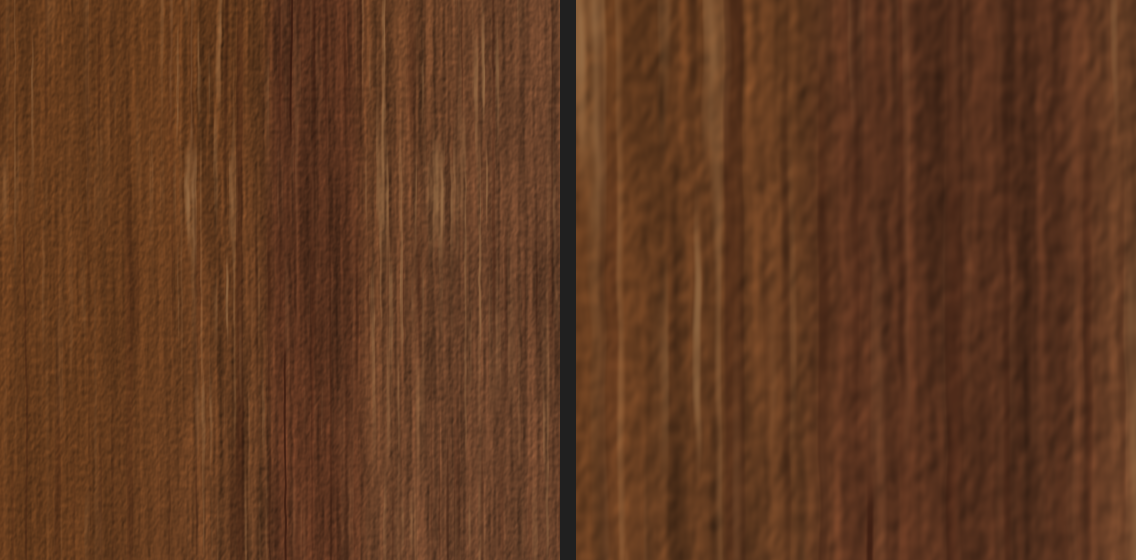
Left: the whole. Right: its middle third, enlarged.
Give the GLSL for this texture, as a three.js fragment shader.

```glsl
varying vec2 vUv;

const vec3 WARM_BROWN = vec3(0.395, 0.232, 0.112);
const vec3 ROSY_BROWN = vec3(0.405, 0.255, 0.165);
const vec3 HEART_BROWN = vec3(0.345, 0.192, 0.118);
const vec3 PALE_FIBRE = vec3(0.600, 0.440, 0.285);
const vec3 DARK_PORE = vec3(0.210, 0.095, 0.055);

const float BAND_CONTRAST = 0.11;
const float STREAK_CONTRAST = 0.26;
const float FIBRE_CONTRAST = 0.30;
const float RELIEF_CONTRAST = 0.25;
const float PALE_AMOUNT = 0.62;
const float PORE_AMOUNT = 0.42;
const float CRACK_WIDTH = 0.0018;

float hash(vec2 p) {
  return fract(sin(dot(p, vec2(127.1, 311.7))) * 43758.5453);
}

float noise(vec2 p) {
  vec2 cell = floor(p);
  vec2 f = fract(p);
  f = f * f * (3.0 - 2.0 * f);
  float low = mix(hash(cell), hash(cell + vec2(1.0, 0.0)), f.x);
  float high = mix(hash(cell + vec2(0.0, 1.0)), hash(cell + vec2(1.0, 1.0)), f.x);
  return mix(low, high, f.y);
}

// Noise stretched along the grain, centred on zero
float grain(vec2 p, float across, float along, float seed) {
  return noise(p * vec2(across, along) + seed * vec2(17.3, 9.1)) - 0.5;
}

// Fine bumps lit from the upper left
float relief(vec2 p) {
  vec2 q = p * vec2(170.0, 105.0);
  vec2 light = vec2(-0.45, 0.45);
  float coarse = noise(q) - noise(q + light);
  float fine = noise(q * 1.6 + 31.0) - noise(q * 1.6 + 31.0 + light);
  return 0.8 * coarse + 0.6 * fine;
}

// Thin vertical split between two heights
float crack(vec2 p, float x, float bottom, float top) {
  float reach = smoothstep(bottom, bottom + 0.08, p.y) * (1.0 - smoothstep(top - 0.04, top, p.y));
  float bend = 0.005 * (noise(vec2(x * 90.0, p.y * 7.0)) - 0.5);
  return reach * (1.0 - smoothstep(0.3 * CRACK_WIDTH, 1.6 * CRACK_WIDTH, abs(p.x - x - bend)));
}

void main() {
  // Slow drift plus a slight waver of the fibres
  vec2 p = vUv;
  p.x += 0.010 * (noise(vec2(p.x * 3.0, p.y * 1.3)) - 0.5);
  p.x += 0.0020 * (noise(vec2(p.x * 40.0, p.y * 30.0)) - 0.5);

  // Broad colour zones: warm side, dark heart, rosy side
  float rosy = smoothstep(0.15, 0.95, vUv.x + 0.25 * (0.5 - vUv.y));
  float heart = smoothstep(0.46, 0.50, p.x) * (1.0 - smoothstep(0.62, 0.67, p.x));
  float lined = mix(0.55, 1.0, smoothstep(0.28, 0.36, p.x));
  vec3 colour = mix(WARM_BROWN, ROSY_BROWN, rosy);
  colour = mix(colour, HEART_BROWN, 0.85 * heart);

  // Grain from wide bands to single fibres
  float bands = grain(p, 14.0, 0.9, 1.0) + 0.8 * grain(p, 38.0, 1.6, 2.0);
  float streaks = 0.6 * grain(p, 85.0, 2.0, 3.0) + grain(p, 150.0, 3.0, 4.0);
  float fibres = grain(p, 230.0, 7.0, 5.0) + 0.5 * grain(p, 190.0, 45.0, 6.0);
  float shade = BAND_CONTRAST * bands;
  shade += lined * (STREAK_CONTRAST * streaks + FIBRE_CONTRAST * fibres);
  shade += RELIEF_CONTRAST * relief(p);
  colour *= 1.0 + shade;

  // Pale fibres, gathered in clusters
  float cluster = smoothstep(0.15, 0.70, noise(vec2(p.x * 18.0 + 5.0, p.y * 1.1)));
  float pale = smoothstep(0.10, 0.42, grain(p, 160.0, 5.0, 7.0));
  pale = max(pale, 0.8 * smoothstep(0.20, 0.45, grain(p, 115.0, 3.0, 9.0)));
  pale *= cluster * lined * (1.0 - 0.75 * heart) * (0.75 + fibres);
  colour = mix(colour, PALE_FIBRE, clamp(PALE_AMOUNT * pale, 0.0, 1.0));

  // Dark pores and long splits
  float pores = smoothstep(0.18, 0.46, grain(p, 145.0, 2.5, 8.0)) * lined;
  colour = mix(colour, DARK_PORE, PORE_AMOUNT * pores * (0.6 + 0.4 * noise(p * vec2(60.0, 9.0))));
  float splits = max(crack(p, 0.508, -0.10, 0.39), crack(p, 0.522, 0.72, 1.10));
  splits = max(splits, 0.4 * crack(p, 0.042, -0.10, 0.60));
  colour = mix(colour, DARK_PORE, 0.75 * splits);

  gl_FragColor = vec4(colour, 1.0);
}
```
